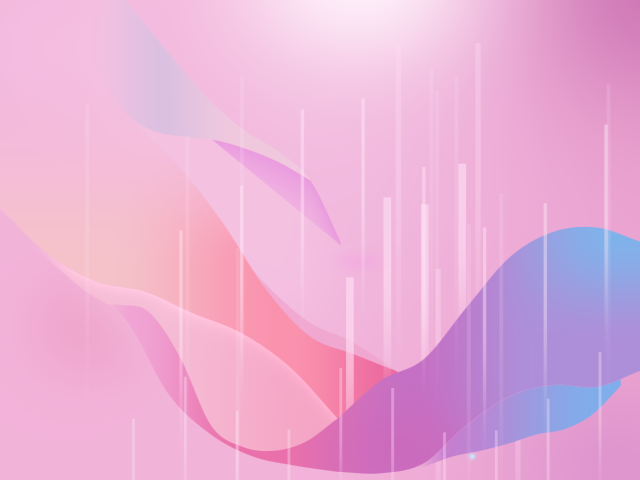
Write a Shadertoy shader that draws this background.

```glsl
// Soft pink backdrop with translucent flowing ribbons and upright light streaks.
// Ribbon edges are smooth height curves; gradients fill the space between them,
// and loops scatter the streaks. Space is 133.3 wide and 100 high, y upward.

float hash(float n) { return fract(sin(n * 127.1) * 43758.5453); }

// Smooth curve through eight evenly spaced heights between x0 and x1
float curve(float x, float x0, float x1, vec4 a, vec4 b) {
    float h[8] = float[8](a.x, a.y, a.z, a.w, b.x, b.y, b.z, b.w);
    float t = clamp((x - x0) / (x1 - x0), 0.0, 1.0) * 7.0;
    int i = min(int(t), 6);
    float f = t - float(i);
    float p1 = h[i], p2 = h[i + 1];
    float p0 = i > 0 ? h[i - 1] : 2.0 * p1 - p2;
    float p3 = i < 6 ? h[i + 2] : 2.0 * p2 - p1;
    return p1 + 0.5 * f * (p2 - p0 + f * (2.0 * p0 - 5.0 * p1 + 4.0 * p2 - p3
         + f * (3.0 * (p1 - p2) + p3 - p0)));
}

// Antialiased coverage of the positive side
float side(float d) { return clamp(d / max(fwidth(d), 0.001) + 0.5, 0.0, 1.0); }

float glow(vec2 p, vec2 center, vec2 size) {
    vec2 d = (p - center) / size;
    return exp(-dot(d, d));
}

// Vertical streak, brightest at its top and fading over its length
float streak(vec2 p, float x, float top, float len, float halfWidth) {
    float across = 1.0 - smoothstep(halfWidth - 0.15, halfWidth + 0.15, abs(p.x - x));
    float fade = 1.0 - smoothstep(0.35 * len, len, top - p.y);
    return across * side(top - p.y) * fade;
}

void mainImage(out vec4 fragColor, in vec2 fragCoord) {
    vec2 p = fragCoord / iResolution.xy * vec2(133.333, 100.0);
    float x = p.x, y = p.y;

    // Backdrop
    vec3 col = mix(vec3(0.95, 0.70, 0.85), vec3(0.92, 0.64, 0.82), smoothstep(50.0, 133.0, x));
    col = mix(col, vec3(0.95, 0.76, 0.89), 0.6 * glow(p, vec2(70.0, 75.0), vec2(40.0, 45.0)));
    col = mix(col, vec3(0.79, 0.44, 0.69), 0.85 * glow(p, vec2(137.0, 104.0), vec2(28.0, 26.0)));
    col = mix(col, vec3(1.0, 0.96, 0.99), 0.9 * glow(p, vec2(75.0, 104.0), vec2(26.0, 19.0)));
    col = mix(col, vec3(0.96, 0.77, 0.90), 0.6 * glow(p, vec2(12.0, 90.0), vec2(22.0, 22.0)));
    col = mix(col, vec3(0.84, 0.55, 0.80), 0.6 * glow(p, vec2(128.0, 3.0), vec2(22.0, 16.0)));
    col = mix(col, vec3(0.92, 0.58, 0.74), 0.5 * glow(p, vec2(19.0, 32.0), vec2(12.0, 11.0)));

    // Edges of the ribbons
    float veilTop = curve(x, 26.0, 71.2, vec4(100.0, 92.2, 84.4, 77.4), vec4(72.2, 68.2, 62.3, 49.1));
    float fold = curve(x, 19.1, 64.8, vec4(87.5, 76.9, 72.7, 71.5), vec4(70.7, 68.8, 66.1, 62.3));
    float bandTop = curve(x, 19.1, 82.8, vec4(88.2, 74.5, 65.3, 53.6), vec4(39.6, 29.9, 26.2, 22.6));
    float bandLow = curve(x, 0.0, 70.3, vec4(56.6, 47.0, 41.3, 39.2), vec4(34.7, 30.6, 23.6, 12.8));
    float bodyTop = x < 70.3
        ? curve(x, 24.3, 70.3, vec4(36.6, 35.1, 25.7, 11.3), vec4(6.9, 6.1, 8.0, 12.8))
        : curve(x, 70.3, 133.3, vec4(12.8, 20.7, 25.2, 36.1), vec4(46.5, 51.7, 52.6, 49.7));
    float bodyLow = x < 70.3
        ? curve(x, 8.7, 70.3, vec4(47.0, 39.6, 33.2, 17.9), vec4(9.5, 4.9, 3.0, 1.7))
        : curve(x, 70.3, 133.3, vec4(1.7, 1.4, 3.5, 11.5), vec4(17.5, 19.8, 19.4, 22.7));
    float lobeLow = curve(x, 88.5, 129.3, vec4(2.8, 4.9, 6.1, 7.6), vec4(9.5, 10.6, 13.7, 19.6));

    // Pale veil and its bluish upper fold
    float veil = side(veilTop - y) * smoothstep(10.0, 30.0, x) * (1.0 - smoothstep(58.0, 78.0, x));
    col = mix(col, vec3(0.96, 0.77, 0.89), 0.7 * veil * smoothstep(20.0, 45.0, y));
    vec3 foldColor = mix(vec3(0.84, 0.75, 0.88), vec3(0.94, 0.79, 0.87), smoothstep(32.0, 50.0, x));
    col = mix(col, foldColor, 0.85 * veil * side(y - fold) * smoothstep(17.0, 36.0, x));

    // Coral band with a thin lilac lip
    float lip = bandTop + 3.0 * sin(3.14159 * clamp((x - 52.0) / 30.8, 0.0, 1.0));
    float inBand = side(y - bandLow) * (1.0 - smoothstep(60.0, 86.0, y)) * side(82.8 - x);
    col = mix(col, vec3(0.94, 0.64, 0.80), 0.75 * inBand * side(lip - y) * smoothstep(50.0, 56.0, x));
    vec3 coral = mix(vec3(0.96, 0.76, 0.79), vec3(0.98, 0.57, 0.68), smoothstep(22.0, 60.0, x));
    coral = mix(coral, vec3(0.93, 0.42, 0.63), smoothstep(60.0, 82.0, x));
    coral = mix(coral, vec3(0.96, 0.74, 0.85), smoothstep(44.0, 70.0, y));
    col = mix(col, coral, inBand * side(bandTop - y));

    // Magenta shade under the fold, with a faint tail
    float depth = min(fold, veilTop) - y;
    float shade = side(depth) * exp(-max(depth, 0.0) / mix(2.5, 9.0, smoothstep(28.0, 60.0, x)));
    shade *= side(y - 56.6 + 0.82 * (x - 61.6)) * smoothstep(17.0, 26.0, x) * side(71.0 - x);
    col = mix(col, vec3(0.91, 0.58, 0.87), 0.85 * shade);
    col = mix(col, vec3(0.95, 0.64, 0.89), 0.5 * glow(p, vec2(75.0, 45.5), vec2(4.5, 2.0)));

    // Pale inside of the lower loop
    float inside = side(bandLow - y) * side(y - bodyLow) * smoothstep(6.0, 16.0, x) * side(70.3 - x);
    vec3 insideColor = mix(vec3(0.96, 0.74, 0.83), vec3(0.96, 0.64, 0.76), smoothstep(30.0, 68.0, x));
    col = mix(col, insideColor + 0.06 * exp(-max(bandLow - y, 0.0) / 1.5), 0.9 * inside);

    // Streaks standing behind the large ribbon
    for (float i = 0.0; i < 4.0; i++) {
        float top = 47.9 + 6.1 * i - 5.7 * cos(2.6 * i);
        col = mix(col, vec3(1.0, 0.88, 0.96), 0.6 * streak(p, 72.9 + 7.8 * i, top, 45.0, 0.8));
        top = 91.0 - 47.0 * mod(i, 2.0);
        col = mix(col, vec3(1.0, 0.86, 0.95), 0.35 * streak(p, 83.0 + 8.3 * i, top, 75.0, 0.55));
    }

    // Lobe beneath, then the large ribbon from rose through violet to blue
    vec3 lobe = mix(vec3(0.78, 0.49, 0.81), vec3(0.50, 0.68, 0.92), smoothstep(90.0, 126.0, x));
    col = mix(col, lobe, side(bodyLow - y) * side(y - lobeLow) * side(129.3 - x) * smoothstep(86.0, 94.0, x));
    vec3 body = mix(vec3(0.94, 0.64, 0.83), vec3(0.92, 0.44, 0.67), smoothstep(28.0, 50.0, x));
    body = mix(body, vec3(0.77, 0.44, 0.77), smoothstep(58.0, 86.0, x));
    body = mix(body, vec3(0.68, 0.56, 0.85), smoothstep(86.0, 112.0, x));
    body = mix(body, vec3(0.50, 0.70, 0.92), smoothstep(100.0, 128.0, x) * smoothstep(28.0, 52.0, y));
    body = mix(body, vec3(0.81, 0.41, 0.73), 0.7 * glow(p, vec2(84.0, 6.0), vec2(15.0, 9.0)));
    col = mix(col, body, side(bodyTop - y) * side(y - bodyLow) * smoothstep(20.0, 28.0, x));

    // Thin streaks in front: a tall row, a low row and faint scattered lines
    for (float i = 0.0; i < 10.0; i++) {
        float wave = cos(0.6 * i);
        float tall = streak(p, 37.7 + 12.65 * i, 81.0 - 29.0 * wave * wave, 50.0, 0.35);
        float low = streak(p, 27.8 + 10.8 * i, 8.0 + 27.0 * hash(i + 3.0), 32.0, 0.3);
        float faint = streak(p, 133.0 * hash(i + 20.0), 40.0 + 60.0 * hash(i + 40.0), 70.0, 0.4);
        col = mix(col, vec3(1.0, 0.91, 0.97), 0.45 * tall + 0.35 * low + 0.15 * faint);
    }
    col = mix(col, vec3(0.75, 0.93, 1.0), glow(p, vec2(98.4, 4.9), vec2(0.6)));
    fragColor = vec4(clamp(col, 0.0, 1.0), 1.0);
}
```
